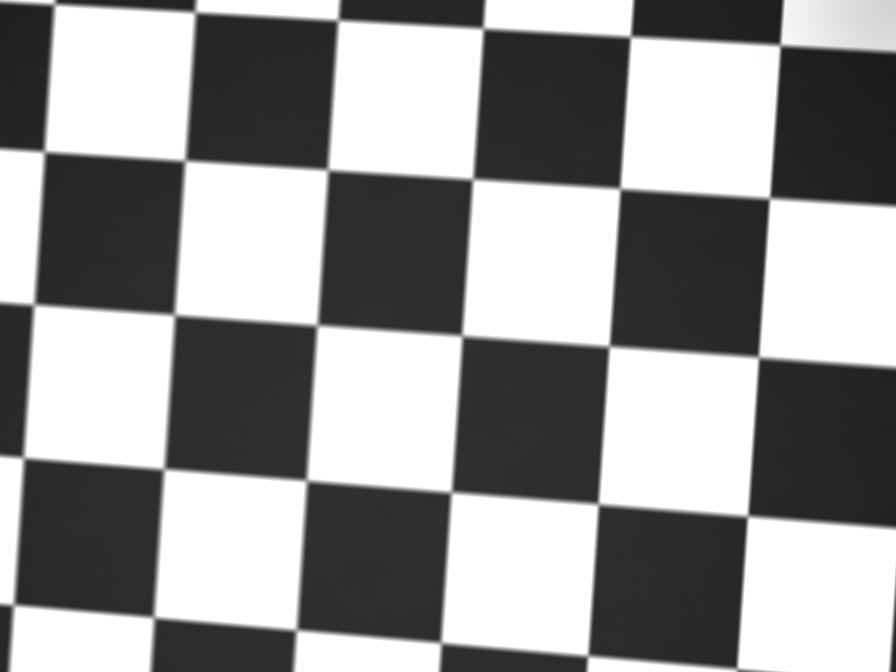
Give the GLSL for this pattern, as a Shadertoy shader.

```glsl
// A tilted black and white checkerboard seen in slight perspective and soft focus.
// A homography maps the canvas to board cells; the product of two soft square
// waves makes the checks, with a vignette and faint grain shading them.

const float PI = 3.14159265;

// Canvas position (in canvas heights, y down) to board cells.
vec2 boardCoord(vec2 p) {
    mat3 boardToCanvas = mat3(
         0.2073, 0.01165, -0.0075,
        -0.0152, 0.2237,   0.00025,
         0.0816, 0.0069,   1.0);
    vec3 q = inverse(boardToCanvas) * vec3(p, 1.0);
    vec2 cell = q.xy / q.z;
    cell.y += 0.019 * sin(0.5 * PI * cell.y);   // slight warp of the rows
    return cell;
}

// Square wave from -1 to 1 with edges softened over +-blur cells.
vec2 softSquare(vec2 cell, vec2 blur) {
    vec2 edge = sin(PI * cell) / PI;
    return 2.0 * smoothstep(-blur, blur, edge) - 1.0;
}

// Faint woven grain from layered sines.
float grain(vec2 p) {
    float sum = 0.0;
    float amp = 0.5;
    for (int i = 0; i < 4; i++) {
        p = mat2(0.8, 0.6, -0.6, 0.8) * p * 1.9 + 1.7;
        sum += amp * sin(p.x + 1.3 * sin(p.y)) * sin(p.y);
        amp *= 0.7;
    }
    return sum;
}

void mainImage(out vec4 fragColor, in vec2 fragCoord) {
    vec2 p = fragCoord / iResolution.y;
    vec2 cell = boardCoord(vec2(p.x, 1.0 - p.y));

    // Focus: upright edges sharpen towards the right
    vec2 blur = vec2(mix(0.036, 0.022, smoothstep(0.2, 1.2, p.x)), 0.032);
    vec2 wave = softSquare(cell, max(blur, fwidth(cell)));
    float light = min(1.12 * (0.5 + 0.5 * wave.x * wave.y), 1.0);

    // Ink: darkens away from the lower middle
    vec2 fromCentre = p - vec2(0.55, 0.3);
    float ink = 0.185 - 0.08 * dot(fromCentre, fromCentre) + 0.004 * grain(p * 22.0);

    // Paper: overexposed except in the upper right corner
    float cornerDist = length(p - vec2(iResolution.x / iResolution.y, 1.0));
    float paper = 1.0 - 0.17 * (1.0 - smoothstep(0.0, 0.24, cornerDist));

    fragColor = vec4(vec3(mix(ink, paper, light)), 1.0);
}
```
